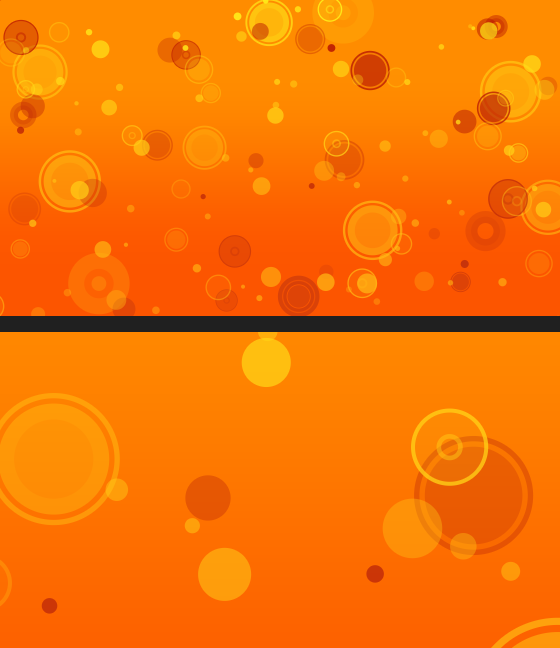
Top: the whole. Bottom: its middle third, enlarged.
A Shadertoy shader for this background:

```glsl
// Translucent discs, rings and targets floating on a warm vertical gradient.
// Each layer scatters one kind of shape along a jittered low-discrepancy
// sequence; tint and opacity follow the height on the canvas.

#define SKY_TOP      vec3(1.0, 0.55, 0.0)
#define SKY_BOTTOM   vec3(0.99, 0.335, 0.0)
#define YELLOW_HIGH  vec3(1.0, 0.93, 0.10)
#define YELLOW_LOW   vec3(1.0, 0.68, 0.07)
#define RED_HIGH     vec3(0.72, 0.06, 0.0)
#define RED_LOW      vec3(0.74, 0.20, 0.06)
#define JITTER       0.16
#define MARGIN       0.05
#define LINE         0.0042
#define LOW_FADE     0.8

const int DISC = 0, HALO = 1, TARGET = 2, OUTLINE = 3;

vec4 hash4(vec2 s) {
    vec4 q = fract(s.xyxy * vec4(0.1031, 0.1030, 0.0973, 0.1099));
    q += dot(q, q.wzxy + 33.33);
    return fract((q.xxyz + q.yzzw) * q.zywx);
}

// Antialiased coverage of a filled circle and of a band, d from the centre
float disc(float d, float r) {
    return clamp(0.5 - (d - r) * iResolution.y, 0.0, 1.0);
}

float band(float d, float inner, float outer) {
    return disc(d, outer) - disc(d, inner);
}

// Large glowing disc: thin rim with a gap, or a soft donut
float halo(float d, float r, float pick) {
    if (pick < 0.7)
        return band(d, 0.92 * r, r) + 0.85 * band(d, 0.60 * r, 0.84 * r)
             + 0.62 * disc(d, 0.60 * r);
    return 0.45 * band(d, 0.48 * r, r) + 0.2 * band(d, 0.24 * r, 0.48 * r)
         + 0.6 * disc(d, 0.24 * r);
}

// Dark target: rimmed disc, open donut, or concentric rings
float target(float d, float r, float pick) {
    if (pick < 0.35)
        return band(d, 0.91 * r, r) + 0.15 * band(d, 0.82 * r, 0.91 * r)
             + 0.85 * disc(d, 0.82 * r);
    if (pick < 0.6)
        return 0.6 * band(d, 0.72 * r, r) + 0.85 * band(d, 0.40 * r, 0.72 * r);
    if (pick < 0.8)
        return band(d, 0.93 * r, r) + 0.5 * disc(d, 0.93 * r)
             + 0.35 * band(d, 0.18 * r, 0.29 * r);
    return 0.85 * band(d, 0.80 * r, r) + 0.3 * band(d, 0.74 * r, 0.80 * r)
         + 0.9 * band(d, 0.58 * r, 0.74 * r) + 0.75 * disc(d, 0.54 * r);
}

// Fine ring over a faint fill, sometimes with a small core
float outline(float d, float r, float pick) {
    float fill = pick < 0.5 ? 0.55 * disc(d, 0.76 * r) : 0.2 * disc(d, r);
    float core = pick > 0.75 ? 0.6 * band(d, 0.22 * r, 0.34 * r) : 0.0;
    return band(d, r - LINE, r) + fill + core;
}

float coverage(int kind, float d, float r, float pick) {
    if (kind == HALO) return halo(d, r, pick);
    if (kind == TARGET) return target(d, r, pick);
    if (kind == OUTLINE) return outline(d, r, pick);
    return disc(d, r);
}

// Blend one scattered layer; radius and opacity are (least, greatest)
void layer(inout vec3 color, vec2 p, int kind, int count, float seed,
           vec2 radius, vec2 opacity, vec3 low, vec3 high) {
    float aspect = iResolution.x / iResolution.y;
    vec2 start = hash4(vec2(seed, 7.0)).xy;
    for (int i = 0; i < count; i++) {
        vec4 rnd = hash4(vec2(float(i) + 1.0, seed * 13.0));
        vec4 alt = hash4(vec2(float(i) + 51.0, seed * 29.0));
        vec2 spot = fract(start + float(i) * vec2(0.7549, 0.5698) + JITTER * rnd.xy);
        spot = spot * (1.0 + 2.0 * MARGIN) - MARGIN;
        float r = mix(radius.x, radius.y, rnd.z);
        float d = length(p - spot * vec2(aspect, 1.0));
        if (d > r + 0.01) continue;
        float height = clamp(spot.y, 0.0, 1.0);
        float alpha = mix(opacity.x, opacity.y, rnd.w) * mix(LOW_FADE, 1.0, height);
        color = mix(color, mix(low, high, height),
                    clamp(alpha * coverage(kind, d, r, alt.x), 0.0, 1.0));
    }
}

void mainImage(out vec4 fragColor, in vec2 fragCoord) {
    vec2 p = fragCoord / iResolution.y;
    vec3 color = mix(SKY_BOTTOM, SKY_TOP, smoothstep(0.15, 0.78, p.y));

    // Large and dark shapes behind
    layer(color, p, HALO, 9, 1.0, vec2(0.065, 0.10), vec2(0.35, 0.85), YELLOW_LOW, YELLOW_HIGH);
    layer(color, p, DISC, 13, 2.0, vec2(0.014, 0.045), vec2(0.25, 0.65), RED_LOW, RED_HIGH);
    layer(color, p, TARGET, 17, 3.0, vec2(0.032, 0.066), vec2(0.3, 0.95), RED_LOW, RED_HIGH);

    // Fine rings, bright discs and specks in front
    layer(color, p, OUTLINE, 24, 4.0, vec2(0.026, 0.048), vec2(0.25, 0.8), YELLOW_LOW, YELLOW_HIGH);
    layer(color, p, DISC, 32, 5.0, vec2(0.016, 0.032), vec2(0.3, 0.95), YELLOW_LOW, YELLOW_HIGH);
    layer(color, p, DISC, 56, 6.0, vec2(0.006, 0.014), vec2(0.35, 0.95), YELLOW_LOW, YELLOW_HIGH);
    layer(color, p, DISC, 6, 8.0, vec2(0.008, 0.013), vec2(0.5, 1.0), RED_LOW, RED_HIGH);

    fragColor = vec4(color, 1.0);
}
```
